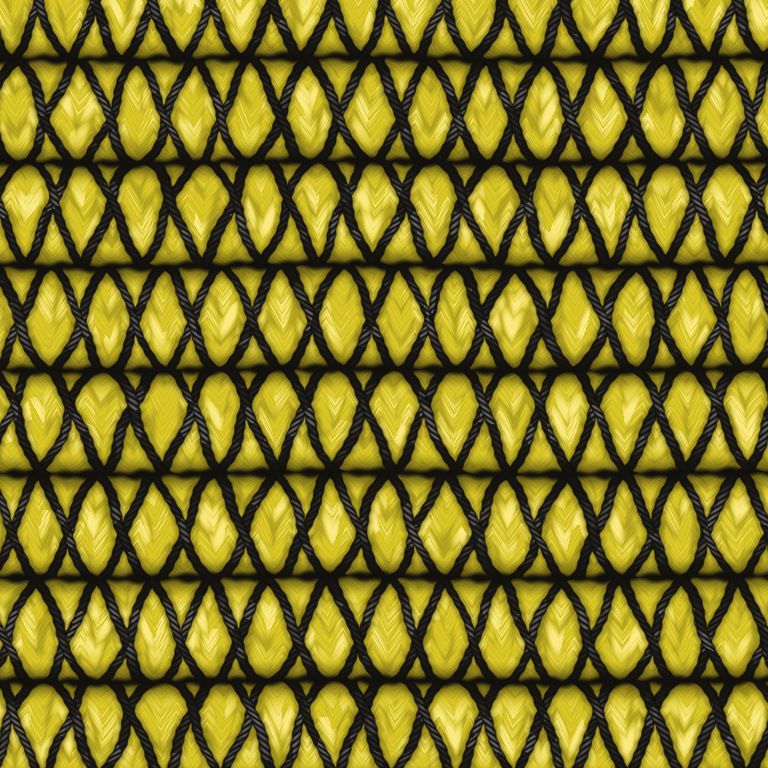
Reproduce this texture procedurally as a Shadertoy shader.

```glsl
// Rows of round yellow braided cord, each wrapped by two dark crossing threads.
// Every row is treated as a cylinder: threads are straight lines in (x, angle),
// so they bend into lens shapes. Cellular noise and sines give the yarn sheen.
#define ROWS 7.4
#define COLUMNS 13.15
#define ROW_OFFSET 0.162
#define THREAD_HALF_WIDTH 0.0063
#define ROW_TWIST 1.1
#define UNEVENNESS 0.04
#define SHEEN_AMOUNT 0.75
#define YELLOW vec3(0.84, 0.77, 0.15)
#define OLIVE vec3(0.34, 0.30, 0.06)
#define PALE vec3(0.98, 0.92, 0.52)
#define INK vec3(0.085, 0.078, 0.060)
#define GLINT vec3(0.43, 0.42, 0.42)

const float PI = 3.14159;

float hash(vec2 p) {
    return fract(sin(dot(p, vec2(127.1, 311.7))) * 43758.5);
}

// Distance to the nearest scattered point, and that point's random value
vec2 cellular(vec2 p) {
    vec2 base = floor(p);
    vec2 best = vec2(9.0, 0.0);
    for (int j = -1; j <= 1; j++)
    for (int i = -1; i <= 1; i++) {
        vec2 id = base + vec2(i, j);
        vec2 point = id + vec2(hash(id), hash(id + 37.0));
        float d = length(p - point);
        if (d < best.x) best = vec2(d, hash(id + 71.0));
    }
    return best;
}

// Yellow yarn: x in columns, angle around the cord, edge 0 at the row border
vec3 yarnColor(float x, float angle, float edge, float threadGap, float row) {
    // Short strands leaning in a chevron
    float chevron = abs(fract(x * 2.0) - 0.5);
    vec2 p = vec2(x * 3.6, angle * 2.3 + chevron * 2.2 + row * 19.0);
    vec2 tuft = cellular(p);
    float fibre = 0.5 * sin(p.y * 15.0 + 2.0 * sin(x * 9.0))
                + 0.5 * sin(p.y * 27.0 + p.x * 8.0);

    // Roundness of the cord and of the puffs between the threads
    float puff = smoothstep(-0.002, 0.010, threadGap);
    float light = smoothstep(-0.08, 0.42, edge) * mix(0.45, 1.0, puff);
    light *= 1.0 - 0.28 * smoothstep(0.45, 0.85, tuft.x);
    light += 0.07 * fibre;
    vec3 color = mix(OLIVE, YELLOW, clamp(light, 0.0, 1.1));

    // Glossy patches near the front of the cord
    float front = smoothstep(0.2, 0.75, edge) * puff;
    float patchy = smoothstep(0.35, 0.85, tuft.y + 0.22 * fibre);
    patchy *= 1.0 - smoothstep(0.25, 0.75, tuft.x);
    return mix(color, PALE, clamp(SHEEN_AMOUNT * 1.3 * front * patchy, 0.0, 1.0));
}

void mainImage(out vec4 fragColor, in vec2 fragCoord) {
    vec2 uv = fragCoord / iResolution.xy;
    float pixel = 1.0 / min(iResolution.x, iResolution.y);

    // Row number and angle around its cylinder
    float rowCoord = uv.y * ROWS + ROW_OFFSET + 0.012 * sin(uv.x * 11.0);
    float row = floor(rowCoord);
    float height = 2.0 * fract(rowCoord) - 1.0;
    float edge = 1.0 - abs(height);
    float angle = asin(clamp(height, -0.985, 0.985));
    float twist = (hash(vec2(row, 3.0)) - 0.5) * ROW_TWIST;

    // Columns, shifted per row and slightly uneven
    float x = uv.x * COLUMNS + hash(vec2(row, 7.0));
    x += UNEVENNESS * (sin(uv.x * 17.0 + row * 2.4)
       + 0.7 * sin(x * 2.3 + height * 3.0 + row * 5.0));

    // Distances to the two families of threads
    vec2 across, halfWidth;
    float threadGap = 1.0;
    float slope = length(vec2(COLUMNS, 2.0 * ROWS / (PI * cos(angle))));
    for (int i = 0; i < 2; i++) {
        float side = float(i) * 2.0 - 1.0;
        float f = x + side * (angle + twist) / PI;
        float id = floor(f);
        f += 0.025 * sin(height * 5.0 + id * 2.7 + row);
        across[i] = (fract(f) - 0.5) / slope;
        halfWidth[i] = THREAD_HALF_WIDTH * (0.88 + 0.24 * hash(vec2(id, row + side)));
        halfWidth[i] += 0.0005 * sin(uv.y * 420.0 + id * 4.0);
        threadGap = min(threadGap, abs(across[i]) - halfWidth[i]);
    }

    vec3 color = yarnColor(x, angle, edge, threadGap, row);

    // Twisted threads, the second laid over the first
    float glintPatch = cellular(vec2(x * 4.0, angle * 3.0 + row * 13.0)).y;
    for (int i = 0; i < 2; i++) {
        float side = float(i) * 2.0 - 1.0;
        float across01 = across[i] / halfWidth[i];
        float roundness = max(0.0, 1.0 - across01 * across01);
        float ply = 0.5 + 0.5 * sin(2.0 * PI * (uv.y * 105.0 + side * across[i] * 95.0));
        float glint = roundness * ply * smoothstep(0.1, 0.7, edge);
        glint *= 0.2 + 0.8 * smoothstep(0.3, 0.9, glintPatch);
        vec3 thread = mix(INK * (0.65 + 0.35 * roundness), GLINT, glint);
        float d = abs(across[i]) - halfWidth[i];
        color = mix(color, thread, 1.0 - smoothstep(-pixel, pixel, d));
    }

    // Dark, slightly lumpy gap between rows
    float lump = 0.025 * sin(x * 2.0 * PI) + 0.02 * sin(x * 15.0 + row);
    color = mix(INK * 0.8, color, smoothstep(0.0, 0.13, edge + lump));
    fragColor = vec4(color, 1.0);
}
```
